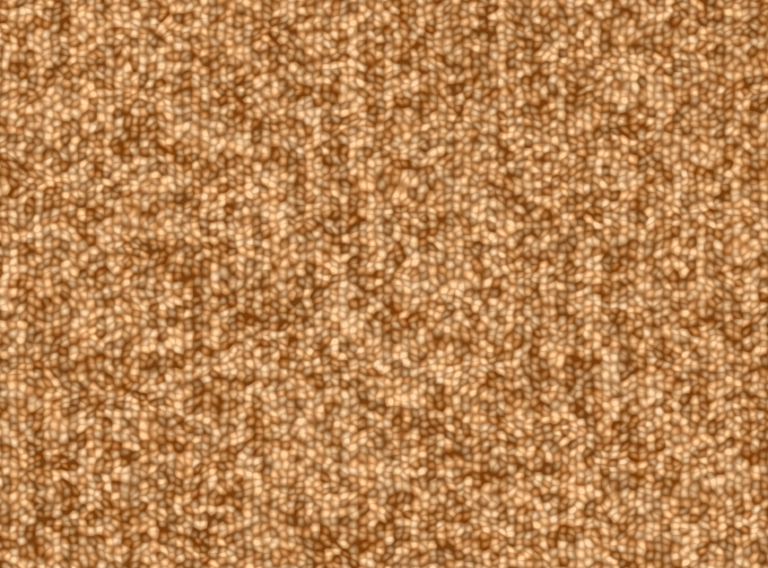
This texture is drawn by a WebGL 1 fragment shader. Its source:

```glsl
precision highp float;
// Looped carpet in sandy browns: small rounded yarn tufts stand in upright
// columns. Each tuft is a jittered, tilted soft bump with its own brightness;
// the gaps between tufts go dark and a colour ramp turns tone into yarn.
uniform vec2 u_resolution;

float hash(vec2 p) {
  return fract(sin(dot(p, vec2(127.1, 311.7))) * 43758.5453);
}

float noise(vec2 p) {
  vec2 i = floor(p);
  vec2 f = fract(p);
  f = f * f * (3.0 - 2.0 * f);
  return mix(mix(hash(i), hash(i + vec2(1.0, 0.0)), f.x),
             mix(hash(i + vec2(0.0, 1.0)), hash(i + vec2(1.0, 1.0)), f.x), f.y);
}

// Returns yarn brightness, bump height and hue of the tufts around p.
vec3 tufts(vec2 p) {
  float column = floor(p.x);
  float total = 0.0001;
  float height = 0.0;
  vec2 yarn = vec2(0.0);
  for (int i = -1; i <= 1; i++) {
    float x = column + float(i);
    float shift = hash(vec2(x, 7.3)) * 5.0;
    float row = floor(p.y + shift);
    for (int j = -1; j <= 1; j++) {
      vec2 id = vec2(x, row + float(j));
      vec2 jitter = vec2(hash(id + 11.0), hash(id + 37.0)) - 0.5;
      vec2 d = p + vec2(0.0, shift) - id - 0.5 - jitter * vec2(0.46, 0.75);
      d.x += d.y * (hash(id + 53.0) - 0.5) * 0.9;
      float dist2 = dot(d, d * vec2(1.15, 0.9));
      float weight = exp(-6.0 * dist2);
      yarn += weight * vec2(hash(id + 71.0), hash(id + 97.0));
      total += weight;
      height = max(height, exp(-4.0 * dist2));
    }
  }
  return vec3(yarn.x / total, height, yarn.y / total);
}

void main() {
  vec2 uv = gl_FragCoord.xy / u_resolution.x;

  // Slightly wavering columns of tufts
  vec2 waver = vec2(noise(uv * vec2(14.0, 22.0)), noise(uv * 25.0 + 9.0)) - 0.5;
  vec3 tuft = tufts(uv * vec2(88.0, 98.0) + waver * vec2(0.5, 0.8));

  // Tone: yarn brightness, dark gaps, fibre grain and broad patches
  float tone = 0.53 + 0.85 * (tuft.x - 0.5) + 0.8 * (tuft.y - 0.62);
  tone += 0.26 * (noise(uv * vec2(210.0, 180.0)) - 0.5);
  tone += 0.14 * (noise(uv * 16.0 + 3.0) - 0.5);
  tone += 0.12 * (noise(uv * vec2(80.0, 9.0) + 31.0) - 0.5);
  tone = clamp(tone, -0.14, 1.12);

  // Brown shadow to cream highlight, with a little hue change per tuft
  vec3 shadow = vec3(0.54, 0.31, 0.11);
  vec3 highlight = vec3(0.97, 0.78, 0.58);
  vec3 color = mix(shadow, highlight, tone);
  color += (tuft.z - 0.5) * vec3(0.05, -0.02, -0.07);
  gl_FragColor = vec4(clamp(color, 0.0, 1.0), 1.0);
}
```
